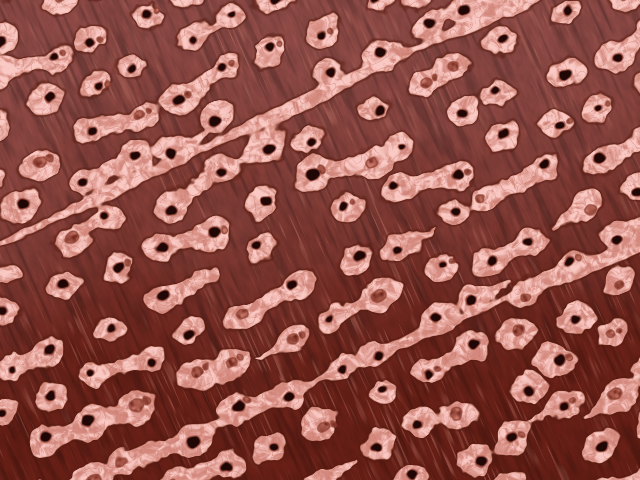
Write a WebGL 2 fragment shader that draws this texture.

```glsl
#version 300 es
precision highp float;
uniform vec2 u_resolution;
out vec4 fragColor;

const vec2 CELL = vec2(0.113, 0.093);
const vec2 ALONG = vec2(0.914, 0.407);
const vec2 ACROSS = vec2(-0.407, 0.914);

float hash(vec2 p) {
  vec3 a = fract(vec3(p.xyx) * 0.1031);
  a += dot(a, a.yzx + 33.33);
  return fract((a.x + a.y) * a.z);
}

vec2 hash2(vec2 p) {
  return vec2(hash(p + 17.3), hash(p + 71.9));
}

float noise(vec2 p) {
  vec2 i = floor(p), f = fract(p);
  f = f * f * (3.0 - 2.0 * f);
  return mix(mix(hash(i), hash(i + vec2(1, 0)), f.x),
             mix(hash(i + vec2(0, 1)), hash(i + vec2(1, 1)), f.x), f.y);
}

float fbm(vec2 p) {
  return 0.55 * noise(p) + 0.3 * noise(p * 2.1 + 5.7) + 0.15 * noise(p * 4.3 + 9.1);
}

vec2 warp(vec2 p, float scale) {
  return vec2(noise(p * scale), noise(p * scale + 40.0)) - 0.5;
}

mat2 rotation(float a) {
  return mat2(cos(a), -sin(a), sin(a), cos(a));
}

float smoothMin(float a, float b, float k) {
  float h = max(k - abs(a - b), 0.0) / k;
  return min(a, b) - 0.25 * h * h * k;
}

// Ellipse with slightly pointed ends
float lens(vec2 p, vec2 r) {
  vec2 s = pow(abs(p) / r + 0.0001, vec2(1.65));
  return (pow(s.x + s.y, 1.0 / 1.65) - 1.0) * r.y;
}

float taperedSegment(vec2 p, vec2 a, vec2 b, float ra, float rb) {
  vec2 d = b - a;
  float h = clamp(dot(p - a, d) / dot(d, d), 0.0, 1.0);
  return length(p - a - d * h) - mix(ra, rb, h);
}

vec2 cellCentre(vec2 id) {
  vec2 jitter = (hash2(id) - 0.5) * vec2(0.46, 0.42);
  return (id + 0.5 + jitter + vec2(0.5 * mod(id.y, 2.0), 0.0)) * CELL;
}

// Narrow ray crossing the tissue, with uneven thickness
float ray(vec2 p, float height, float slope, float seed) {
  float wave = 0.012 * (noise(vec2(p.x * 5.0, seed)) - 0.5);
  float halfWidth = 0.004 + 0.014 * noise(vec2(p.x * 9.0, seed + 8.0));
  return abs(p.y - height - slope * p.x - wave) * 0.915 - halfWidth;
}

// x: island distance, y: open pore distance, z: filled pore distance
vec3 islands(vec2 q) {
  vec3 d = vec3(1.0);
  vec2 edge = q + 0.013 * warp(q, 38.0) + 0.006 * warp(q, 95.0);
  vec2 poreSpace = q + 0.005 * warp(q, 80.0);
  vec2 base = floor(q / CELL);
  for (int j = -1; j <= 1; j++)
  for (int i = -2; i <= 1; i++) {
    vec2 id = base + vec2(i, j);
    float kind = hash(id + 3.1), pick = hash(id + 8.7);
    if (kind < 0.06) continue;
    vec2 c = cellCentre(id);
    float size = mix(0.78, 1.14, hash(id + 5.5));
    mat2 turn = rotation((hash(id + 2.2) - 0.5) * 0.9);
    float body = lens(turn * (edge - c), size * vec2(0.041, 0.031));

    // Bridges to neighbours and thin tails
    if (kind > 0.80) {
      float link = taperedSegment(edge, c, cellCentre(id + vec2(1, 0)), 0.019, 0.015);
      body = smoothMin(body, link, 0.012);
    } else if (kind > 0.68) {
      vec2 tip = c + vec2(pick > 0.5 ? 0.085 : -0.085, 0.02 * (pick - 0.5));
      body = smoothMin(body, taperedSegment(edge, c, tip, 0.018, 0.003), 0.012);
    }
    d.x = smoothMin(d.x, body, 0.007);

    // Pores, sometimes in pairs
    vec2 o = poreSpace - c - (hash2(id + 31.0) - 0.5) * 0.018;
    float r = mix(0.009, 0.0125, hash(id + 12.4)) * size;
    float pore = length(o * vec2(0.88, 1.06)) - r;
    if (pick < 0.22) d.z = min(d.z, pore);
    else d.y = min(d.y, pore);
    float second = length(o - vec2(0.021, 0.008 * (kind - 0.5))) - r * 0.65;
    if (fract(pick * 7.0) < 0.28) d.z = min(d.z, second);
  }
  return d;
}

vec3 ground(vec2 p, vec2 q) {
  float tone = smoothstep(0.1, 0.95, p.y + 0.35 * (fbm(p * 4.0) - 0.5) - 0.08 * (p.x - 0.67));
  vec3 col = mix(vec3(0.385, 0.115, 0.08), vec3(0.53, 0.275, 0.26), tone);
  col *= 0.88 + 0.24 * fbm(q * vec2(95.0, 32.0));
  // Fine fibres running across the rays
  float fibre = noise(vec2(q.x * 240.0, q.y * 17.0));
  float patches = smoothstep(0.3, 0.75, fbm(q * vec2(16.0, 9.0) + 3.0));
  col = mix(col, vec3(0.70, 0.42, 0.37), 0.55 * patches * smoothstep(0.60, 0.95, fibre));
  return col * (1.0 - 0.16 * smoothstep(0.55, 0.9, noise(vec2(q.x * 130.0, q.y * 11.0) + 60.0)));
}

vec3 islandColor(vec2 p, vec2 q, float d) {
  float grain = fbm(q * 85.0 + 2.0 * warp(q, 45.0));
  float tone = smoothstep(0.22, 0.76, grain + 0.14 * (p.y - 0.5));
  vec3 col = mix(vec3(0.83, 0.535, 0.49), vec3(0.98, 0.79, 0.77), tone);
  float crease = abs(noise(q * 62.0 + 21.0) - 0.5);
  col = mix(col, vec3(0.78, 0.46, 0.41), 0.4 * (1.0 - smoothstep(0.0, 0.07, crease)));
  return mix(col, vec3(0.87, 0.58, 0.50), 0.5 * smoothstep(-0.004, 0.0, d));
}

void main() {
  vec2 p = gl_FragCoord.xy / u_resolution.y;
  vec2 q = vec2(dot(p, ALONG), dot(p, ACROSS)) + 3.0;
  float soft = max(0.0016, 0.8 / u_resolution.y);

  vec3 d = islands(q);
  vec2 rough = p + 0.006 * warp(p, 60.0);
  float rays = min(ray(rough, 0.488, 0.468, 2.0), ray(rough, -0.082, 0.434, 14.0));
  float body = smoothMin(d.x, rays, 0.012);

  // Ground, dark outline, pale islands
  vec3 col = ground(p, q);
  col = mix(col, vec3(0.34, 0.10, 0.06), 0.6 * (1.0 - smoothstep(0.001, 0.007, body)));
  col = mix(col, islandColor(p, q, body), 1.0 - smoothstep(-soft, soft, body));

  // Pores with reddish walls
  float wall = min(d.y, d.z);
  col = mix(col, vec3(0.55, 0.24, 0.18), 0.85 * (1.0 - smoothstep(-0.001, 0.003, wall)));
  vec3 filling = mix(vec3(0.42, 0.13, 0.09), vec3(0.80, 0.48, 0.42), noise(q * 130.0));
  col = mix(col, filling, 1.0 - smoothstep(-soft, soft, d.z + 0.002));
  col = mix(col, vec3(0.13, 0.025, 0.025), 1.0 - smoothstep(-soft, soft, d.y + 0.0015));
  fragColor = vec4(clamp(col, 0.0, 1.0), 1.0);
}
```
